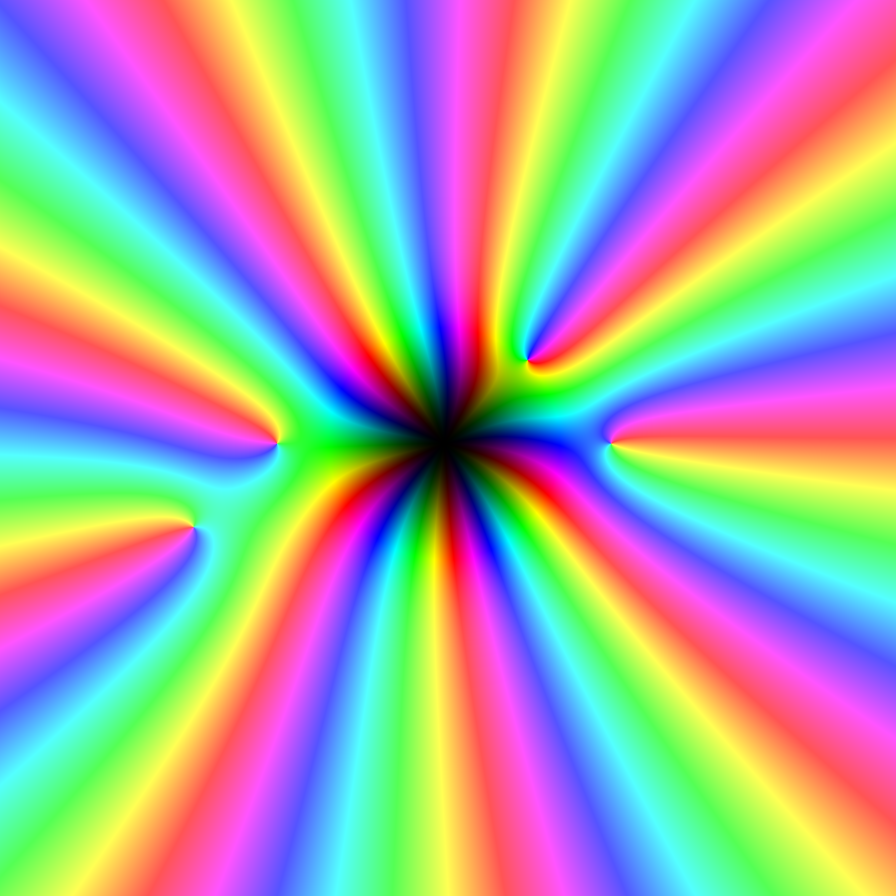
A Shadertoy shader for this background:

```glsl
// Phase portrait of a complex polynomial: the argument of f(z) picks the hue,
// so coloured rays wind once around each simple root and five times around
// the origin, where the lightness sinks smoothly to black.

const float TAU = 6.2831853;
const vec2 ORIGIN = vec2(0.4957, 0.5049);  // canvas position of z = 0
const float UNIT = 0.0932;                 // canvas length of |z| = 1
const float MAX_LIGHT = 0.665;
const float CORE_FALLOFF = 0.72;
const int ORIGIN_ORDER = 5;
const int GRID = 3;                        // samples per pixel side

vec2 complexMul(vec2 a, vec2 b) {
    return vec2(a.x * b.x - a.y * b.y, a.x * b.y + a.y * b.x);
}

vec2 complexPower(vec2 z, int order) {
    vec2 result = vec2(1.0, 0.0);
    for (int i = 0; i < order; i++) result = complexMul(result, z);
    return result;
}

// f(z) = z^5 (z^2 - 4) (z - 1 - i) (z + 3 + i)
vec2 polynomial(vec2 z) {
    vec2 pairOfRoots = complexMul(z, z) - vec2(4.0, 0.0);
    vec2 slantedRoots = complexMul(z - vec2(1.0, 1.0), z + vec2(3.0, 1.0));
    return complexMul(complexPower(z, ORIGIN_ORDER),
                      complexMul(pairOfRoots, slantedRoots));
}

// Fully saturated HSL colour
vec3 hueLight(float hue, float light) {
    vec3 ramp = abs(mod(hue * 6.0 + vec3(0.0, 4.0, 2.0), 6.0) - 3.0) - 1.0;
    vec3 pure = clamp(ramp, 0.0, 1.0);
    float chroma = 1.0 - abs(2.0 * light - 1.0);
    return light + chroma * (pure - 0.5);
}

vec3 phaseColor(vec2 z) {
    vec2 value = polynomial(z);
    float hue = -atan(value.y, value.x) / TAU;
    float light = MAX_LIGHT * (1.0 - exp(-CORE_FALLOFF * dot(z, z)));
    return hueLight(hue, light);
}

void mainImage(out vec4 fragColor, in vec2 fragCoord) {
    float size = min(iResolution.x, iResolution.y);
    vec2 center = 0.5 * iResolution.xy + (ORIGIN - 0.5) * size;

    // Average a small grid of samples to smooth the root points
    vec3 color = vec3(0.0);
    for (int j = 0; j < GRID; j++) {
        for (int i = 0; i < GRID; i++) {
            vec2 offset = (vec2(i, j) + 0.5) / float(GRID) - 0.5;
            color += phaseColor((fragCoord + offset - center) / (size * UNIT));
        }
    }
    fragColor = vec4(color / float(GRID * GRID), 1.0);
}
```
